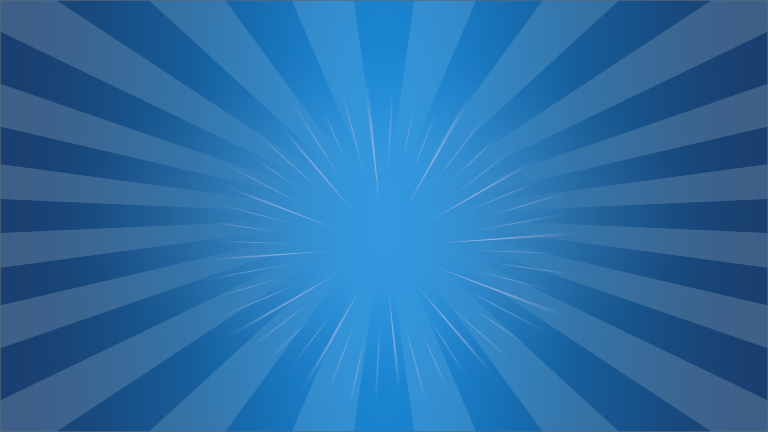
Give the GLSL for this background, as a Shadertoy shader.

```glsl
const vec3 CORE_BLUE = vec3(0.105, 0.545, 0.855);
const vec3 MID_BLUE = vec3(0.085, 0.375, 0.615);
const vec3 EDGE_BLUE = vec3(0.100, 0.250, 0.440);
const vec3 RAY_TINT = vec3(0.95, 1.0, 1.0);
const vec3 STREAK_TINT = vec3(0.62, 0.70, 0.88);
const vec3 FRAME_GREY = vec3(0.34, 0.41, 0.48);

const float TAU = 6.2831853;
const float RAY_COUNT = 20.0;
const float RAY_ALPHA_CORE = 0.11;
const float RAY_ALPHA_EDGE = 0.17;
const float GLOW_INNER = 0.20;
const float GLOW_OUTER = 0.85;

const vec2 BURST_CENTER = vec2(0.5, 0.428);
const float BURST_STRETCH = 1.22;
const float BURST_TURN = 0.0873;
const float SPOKE_COUNT = 48.0;
const float FRAME_WIDTH = 0.0022;

float hash(float n) {
    return fract(sin(n * 12.9898) * 43758.547);
}

// Darkens from the middle column towards both sides
vec3 backdrop(vec2 p) {
    float side = clamp(length(p * vec2(1.0, 0.18)), 0.0, 1.0);
    vec3 inner = mix(CORE_BLUE, MID_BLUE, smoothstep(0.0, 0.6, side));
    return mix(inner, EDGE_BLUE, smoothstep(0.4, 1.0, side));
}

// Wide rays that merge into a soft central glow
float rayMask(vec2 p, float pixel) {
    float radius = length(p);
    float wave = cos(RAY_COUNT * atan(p.y, p.x + 1e-6));
    float edge = -wave * radius / RAY_COUNT;
    float rays = smoothstep(-pixel, pixel, edge);
    float glow = 1.0 - smoothstep(GLOW_INNER, GLOW_OUTER, radius);
    return mix(rays, 1.0, glow);
}

// Tapered spokes: every fourth is a long one, the others start further out
float streakMask(vec2 q, float pixel) {
    float radius = length(q);
    float turn = (atan(q.y, q.x + 1e-6) - BURST_TURN) * SPOKE_COUNT / TAU;
    float spoke = mod(floor(turn + 0.5), SPOKE_COUNT);
    float tier = mod(spoke, 4.0);
    bool isLong = tier < 0.5;
    float rnd = hash(spoke + 3.0);

    float start = isLong ? 0.100 : 0.205 - 0.035 * abs(tier - 2.0);
    float finish = isLong ? mix(0.34, 0.42, rnd) : mix(0.33, 0.39, rnd);
    float along = (radius - start) / (finish - start);
    if (along < 0.0 || along > 1.0) return 0.0;

    float offset = abs(turn - floor(turn + 0.5)) * TAU / SPOKE_COUNT * radius;
    float halfWidth = (isLong ? 0.0045 : 0.0028) * mix(0.7, 1.0, rnd) * along;
    float coverage = clamp((halfWidth - offset) / pixel + 0.5, 0.0, 1.0);
    coverage *= min(1.0, 0.25 + 2.0 * halfWidth / pixel);
    float fade = smoothstep(0.0, 0.08, along) * (1.0 - smoothstep(0.3, 1.0, along));
    return coverage * fade * (isLong ? 0.85 : 0.60);
}

void mainImage(out vec4 fragColor, in vec2 fragCoord) {
    vec2 uv = fragCoord / iResolution.xy;
    vec2 p = uv * 2.0 - 1.0;
    float aspect = iResolution.x / iResolution.y;
    float pixel = 1.0 / iResolution.y;

    // Backdrop and rays
    vec3 color = backdrop(p);
    float rayAlpha = mix(RAY_ALPHA_CORE, RAY_ALPHA_EDGE, abs(p.x));
    color = mix(color, RAY_TINT, rayAlpha * rayMask(p, pixel));

    // Burst of fine streaks
    vec2 q = (uv - BURST_CENTER) * vec2(aspect / BURST_STRETCH, 1.0);
    color = mix(color, STREAK_TINT, streakMask(q, pixel));

    // Hairline frame
    vec2 border = min(uv, 1.0 - uv) * vec2(aspect, 1.0);
    float inset = min(border.x, border.y);
    float frame = clamp((FRAME_WIDTH - inset) / pixel + 0.5, 0.0, 1.0);
    color = mix(color, FRAME_GREY, 0.7 * frame);

    fragColor = vec4(color, 1.0);
}
```
